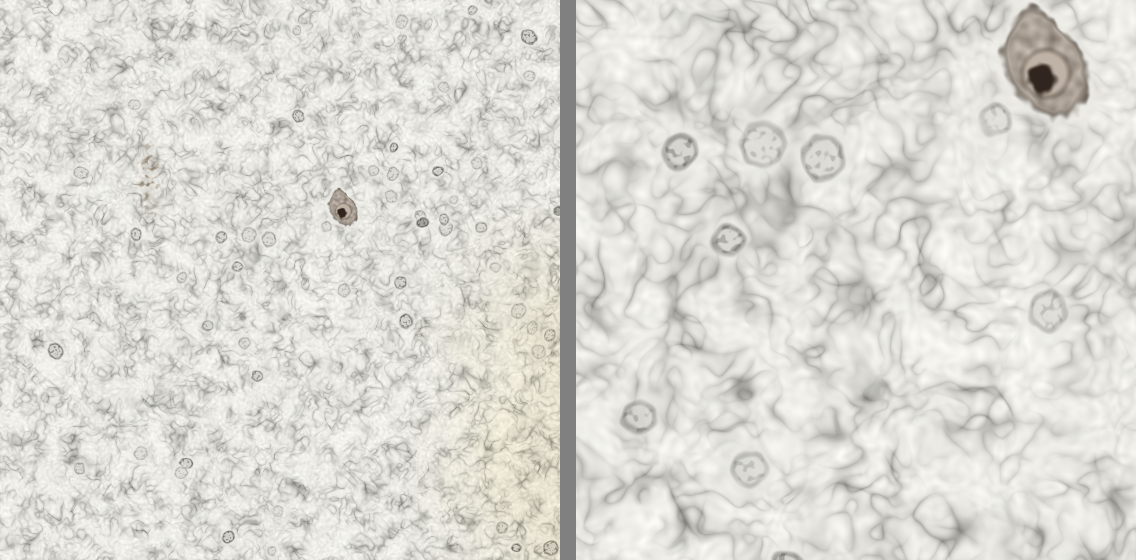
Left, the full canvas; right, a detail of the centre.
Give the GLSL for this texture, as a Shadertoy shader.

```glsl
// Pale stained tissue: a fine grey mesh of broken fibres with scattered ringed nuclei,
// one large brown nerve cell, a rusty streak and a faint yellow stain at the right.
// Fibres are zero lines of warped gradient noise; nuclei are noisy distance rings.

#define PAPER 0.945
#define FIBRE_SCALE 46.0
#define COARSE_DARKNESS 0.26
#define FINE_DARKNESS 0.22
#define GRAIN 0.09
#define NUCLEI 66
#define NUCLEUS_MIN 0.0075
#define NUCLEUS_MAX 0.0140
#define RING_DARKNESS 0.34
#define STAIN vec3(0.995, 0.975, 0.915)
#define RUST vec3(0.50, 0.43, 0.34)

vec2 hash2(vec2 p) {
    vec3 a = fract(p.xyx * vec3(0.1031, 0.1030, 0.0973));
    a += dot(a, a.yzx + 33.33);
    return fract((a.xx + a.yz) * a.zy);
}

float corner(vec2 cell, vec2 offset) {
    return dot(hash2(cell) * 2.0 - 1.0, offset);
}

// Gradient noise, roughly -0.7 to 0.7
float noise(vec2 p) {
    vec2 i = floor(p), f = fract(p);
    vec2 u = f * f * f * (f * (f * 6.0 - 15.0) + 10.0);
    vec2 e = vec2(1.0, 0.0);
    float low = mix(corner(i, f), corner(i + e.xy, f - e.xy), u.x);
    float high = mix(corner(i + e.yx, f - e.yx), corner(i + e.xx, f - e.xx), u.x);
    return mix(low, high, u.y);
}

float inside(float d, float soft) {
    return 1.0 - smoothstep(-soft, soft, d);
}

float ridge(vec2 p, float width) {
    return exp(-abs(noise(p)) / width);
}

// Brightness of the fibre mesh, with pale gaps
float tissue(vec2 uv) {
    vec2 p = uv + 20.0;
    p += 0.013 * vec2(noise(p * 21.0), noise(p * 21.0 + 57.0));
    p += 0.004 * vec2(noise(p * 75.0), noise(p * 75.0 + 31.0));
    float coarseFade = smoothstep(-0.25, 0.35, noise(p * 27.0 + 5.0));
    float fineFade = smoothstep(-0.30, 0.35, noise(p * 34.0 + 83.0));
    float gaps = 1.0 - 0.65 * smoothstep(0.08, 0.33, noise(p * 15.0 + 11.0));
    float coarse = COARSE_DARKNESS * coarseFade * ridge(p * FIBRE_SCALE, 0.09);
    float fine = FINE_DARKNESS * fineFade * ridge(p * FIBRE_SCALE * 1.65 + 40.0, 0.13);
    float grain = GRAIN * noise(p * 165.0);
    float cloud = 0.025 * noise(p * 6.0);
    return PAPER + cloud + grain - (coarse + fine) * gaps;
}

// Nuclei in loose groups: pale halo, grey body, dark rim and specks
float addNuclei(float tone, vec2 uv) {
    for (int i = 0; i < NUCLEI; i++) {
        float k = float(i);
        vec2 group = hash2(vec2(floor(k / 3.0), 17.0));
        vec2 spread = hash2(vec2(k, 41.0)) - 0.5;
        vec2 kind = hash2(vec2(k, 73.0));
        vec2 shape = hash2(vec2(k, 97.0));
        vec2 q = uv - group - spread * (kind.x < 0.55 ? 0.09 : 0.7);
        if (dot(q, q) > 0.0016) continue;

        float turn = shape.x * 6.2832;
        q = mat2(cos(turn), sin(turn), -sin(turn), cos(turn)) * q;
        q.y *= 1.0 + 0.3 * shape.y;
        float d = length(q) - mix(NUCLEUS_MIN, NUCLEUS_MAX, kind.y);
        d += 0.003 * noise(q * 110.0 + k * 7.0 + 50.0);

        float strength = mix(0.35, 1.0, hash2(vec2(k, 131.0)).x);
        float body = inside(d, 0.0016);
        float rim = 1.0 - smoothstep(0.0004, 0.0030, abs(d));
        rim *= 0.8 + 0.7 * noise(q * 90.0 + k * 3.0 + 20.0);
        float specks = smoothstep(0.02, 0.30, noise(q * 230.0 + k * 5.0 + 90.0));
        float dense = step(0.93, shape.x) * 0.25;
        tone = mix(tone, 0.92, 0.75 * inside(d - 0.006, 0.005));
        tone = mix(tone, 0.80, 0.85 * body * strength);
        tone -= strength * (RING_DARKNESS * rim + body * (0.24 * specks + dense));
    }
    return tone;
}

// Pear-shaped cell with a pale nucleus and a dark nucleolus
vec3 addNerveCell(vec3 col, vec2 uv) {
    vec2 q = uv - vec2(0.612, 0.630);
    float grit = noise(uv * 150.0 + 60.0);
    vec2 pear = vec2(q.x + 0.25 * q.y, q.y * 0.75);
    pear.x /= mix(1.0, 0.5, smoothstep(0.0, 0.04, q.y));
    float d = length(pear) - 0.024 + 0.004 * grit;
    float core = length(q - vec2(0.001, -0.007)) - 0.014;
    float dot0 = length(q - vec2(-0.001, -0.010)) - 0.0085 + 0.004 * grit;
    col = mix(col, vec3(0.93, 0.92, 0.90), 0.8 * inside(d - 0.007, 0.005));
    col = mix(col, vec3(0.67, 0.63, 0.59) + 0.25 * grit, inside(d, 0.002));
    col -= 0.20 * (1.0 - smoothstep(0.0, 0.003, abs(d)));
    col = mix(col, vec3(0.75, 0.70, 0.65), inside(core, 0.002));
    col -= 0.14 * (1.0 - smoothstep(0.0, 0.003, abs(core)));
    return mix(col, vec3(0.19, 0.15, 0.12), inside(dot0, 0.002));
}

void mainImage(out vec4 fragColor, in vec2 fragCoord) {
    vec2 uv = fragCoord / iResolution.y;
    float tone = addNuclei(tissue(uv), uv);
    vec3 col = vec3(tone, tone - 0.002, tone - 0.022);

    // Yellow stain with a ragged edge
    float drift = 0.18 * noise(uv * 4.0 + 30.0) + 0.06 * noise(uv * 14.0 + 70.0);
    float stain = smoothstep(0.70, 1.02, uv.x + drift);
    stain *= 1.0 - smoothstep(0.40, 0.68, uv.y + drift);
    col *= mix(vec3(1.0), STAIN, stain);

    // Rusty vertical streak of specks
    vec2 s = (uv - vec2(0.266, 0.685)) / vec2(0.017, 0.060);
    float flecks = smoothstep(0.02, 0.32, noise(uv * 105.0 + 15.0));
    col = mix(col, RUST, exp(-dot(s, s)) * (0.12 + 0.75 * flecks));

    col = addNerveCell(col, uv);
    fragColor = vec4(clamp(col, 0.0, 1.0), 1.0);
}
```
